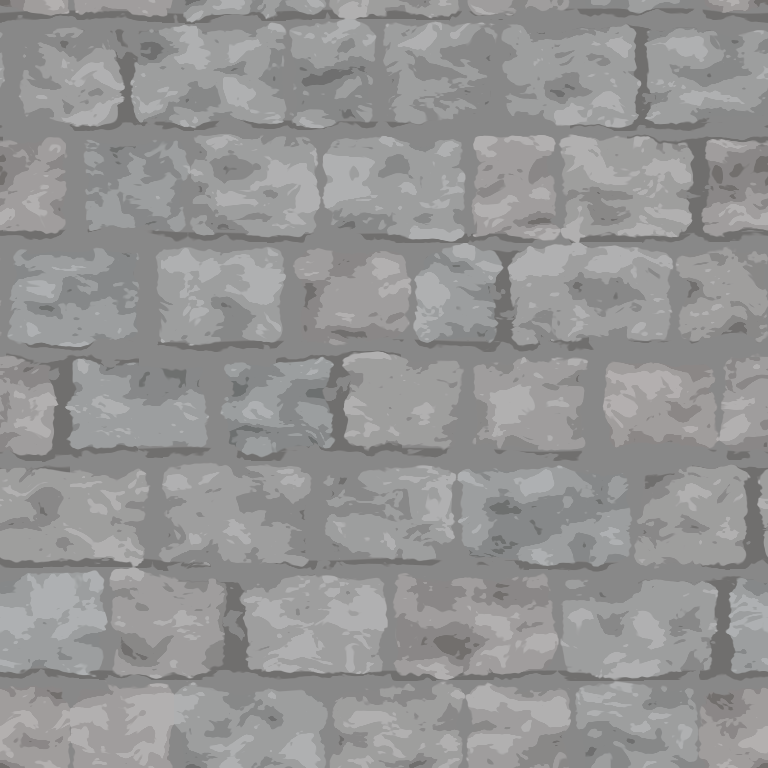
Reproduce this texture procedurally as a WebGL 1 fragment shader.

```glsl
precision highp float;
// Weathered grey stone wall: seven courses of uneven blocks with ragged, flat-toned wear.

uniform vec2 u_resolution;

#define ROWS 7.0
#define ROW_OFFSET 0.19
#define JOINT_JITTER 0.21
#define JOINT_HALF 0.0095
#define CORNER 0.014
#define RAGGED 0.032
#define GRAIN vec2(20.0, 32.0)
#define DARK_JOINTS 0.32
#define DARK_GREY vec3(0.440, 0.436, 0.432)
#define MID_GREY vec3(0.535, 0.532, 0.532)
#define STONE_GREY vec3(0.620, 0.618, 0.618)
#define LIGHT_GREY vec3(0.692, 0.690, 0.692)

float hash(vec2 p) {
  vec3 q = fract(vec3(p.xyx) * 0.1031);
  q += dot(q, q.yzx + 33.33);
  return fract((q.x + q.y) * q.z);
}

// Value noise that wraps after "period" cells
float noise(vec2 p, vec2 period) {
  vec2 i = floor(p);
  vec2 f = fract(p);
  f = f * f * (3.0 - 2.0 * f);
  vec2 a = mod(i, period);
  vec2 b = mod(i + 1.0, period);
  return mix(mix(hash(a), hash(vec2(b.x, a.y)), f.x),
             mix(hash(vec2(a.x, b.y)), hash(b), f.x), f.y);
}

float tiledNoise(vec2 uv, vec2 cells, float seed) {
  return noise(fract(uv + seed * 0.37) * cells, cells);
}

float fbm(vec2 uv) {
  vec2 cells = GRAIN;
  float sum = 0.0;
  float total = 0.0;
  float weight = 0.5;
  for (int i = 0; i < 4; i++) {
    sum += weight * tiledNoise(uv, cells, float(i));
    total += weight;
    weight *= 0.6;
    cells *= 2.0;
  }
  return sum / total;
}

void main() {
  vec2 uv = gl_FragCoord.xy / u_resolution;
  float pixel = 1.0 / min(u_resolution.x, u_resolution.y);

  // Ragged grain, and a gentle wobble of the courses
  vec2 swirl = vec2(tiledNoise(uv, vec2(30.0), 1.0), tiledNoise(uv, vec2(30.0), 2.0)) - 0.5;
  float grain = fbm(uv + 0.022 * swirl);
  vec2 wobble = vec2(tiledNoise(uv, vec2(11.0), 3.0), tiledNoise(uv, vec2(11.0), 4.0)) - 0.5;
  vec2 p = uv + 0.009 * wobble;

  // Course: two courses hold five larger blocks, the others six
  float course = p.y * ROWS + ROW_OFFSET;
  float row = mod(floor(course), ROWS);
  float count = abs(row - 1.5) < 1.0 ? 5.0 : 6.0;
  float shift = (row < 0.5 || mod(row, 2.0) > 0.5) ? 0.55 : 0.05;

  // Nearest upright joint on each side
  float along = p.x * count - shift;
  float left = -100.0;
  float right = 100.0;
  vec2 leftId = vec2(0.0);
  vec2 rightId = vec2(0.0);
  for (int k = -1; k <= 2; k++) {
    float index = floor(along) + float(k);
    vec2 id = vec2(mod(index, count), row + 11.0);
    float joint = index + JOINT_JITTER * (2.0 * hash(id) - 1.0);
    if (joint <= along && joint > left) { left = joint; leftId = id; }
    if (joint > along && joint < right) { right = joint; rightId = id; }
  }

  // Signed depth inside the rounded block, eroded by grain and broad wear
  float leftHalf = JOINT_HALF * mix(0.45, 1.25, hash(leftId + 31.0));
  float rightHalf = JOINT_HALF * mix(0.45, 1.25, hash(rightId + 31.0));
  float leftGap = (along - left) / count;
  float rightGap = (right - along) / count;
  float bottomGap = fract(course) / ROWS;
  float topGap = 1.0 / ROWS - bottomGap;
  vec2 inset = vec2(min(leftGap - leftHalf, rightGap - rightHalf),
                    min(bottomGap, topGap) - JOINT_HALF);
  vec2 q = CORNER - inset;
  float depth = CORNER - length(max(q, 0.0)) - min(max(q.x, q.y), 0.0);
  float wear = smoothstep(0.55, 0.95, tiledNoise(uv, vec2(6.0), 5.0));
  depth += RAGGED * (grain - 0.5) - 0.008 * wear;
  float stone = smoothstep(-pixel, pixel, depth);

  // Flat tones of the block face, biased block by block
  float tone = grain + 0.11 * (hash(leftId + 57.0) - 0.5);
  tone -= 0.05 * wear + 0.04 * (1.0 - smoothstep(0.0, 0.018, depth));
  float soft = 10.0 * pixel;
  vec3 face = mix(DARK_GREY, MID_GREY, smoothstep(-soft, soft, tone - 0.225));
  face = mix(face, STONE_GREY, smoothstep(-soft, soft, tone - 0.405));
  face = mix(face, LIGHT_GREY, smoothstep(-soft, soft, tone - 0.615));
  float warmth = hash(leftId + 83.0) - 0.5;
  face += 0.022 * warmth * vec3(1.0, -0.2, -0.5);

  // Mortar: broken shadows under blocks and some deep upright joints
  float gate = tiledNoise(uv, vec2(17.0, ROWS), 6.0) + 0.6 * (grain - 0.5);
  float thickness = 0.011 * smoothstep(0.3, 0.65, gate);
  float below = smoothstep(-pixel, pixel, JOINT_HALF + 0.003 - bottomGap);
  float shadow = below * smoothstep(-pixel, pixel, depth + thickness - pixel);
  vec2 nearId = leftGap < rightGap ? leftId : rightId;
  float upright = smoothstep(-pixel, pixel, inset.y + RAGGED * (grain - 0.5));
  float deep = step(1.0 - DARK_JOINTS, hash(nearId + 19.0)) * upright;
  deep *= smoothstep(-soft, soft, grain - 0.36);
  vec3 mortar = mix(MID_GREY, DARK_GREY, max(shadow, deep));

  gl_FragColor = vec4(mix(mortar, face, stone), 1.0);
}
```
